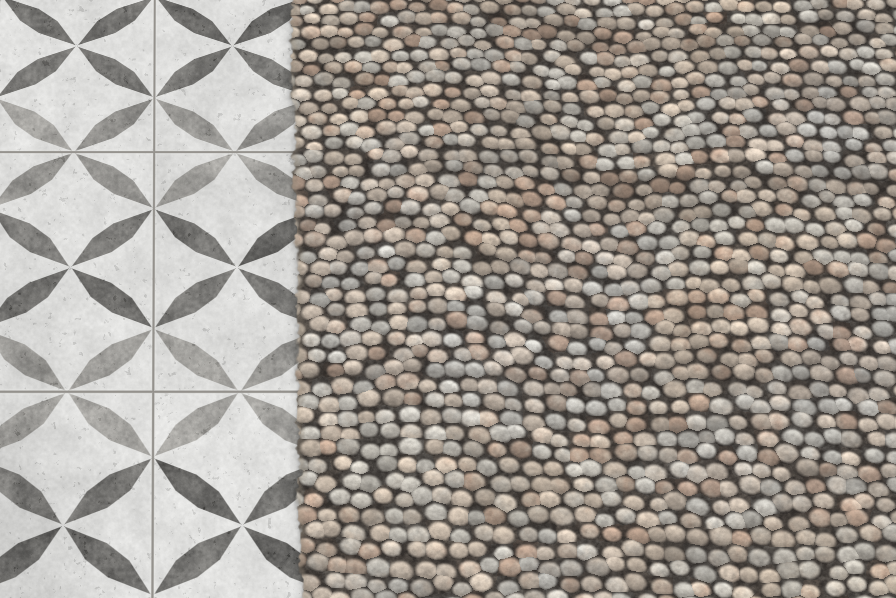
Write a WebGL 2 fragment shader that draws this texture.

```glsl
#version 300 es
precision highp float;
// A knobbly wool rug lying on patterned cement tiles, seen slightly from above.
// One foreshortened grid (u, v) carries both: diagonal petals and grout on the
// tiles, and staggered, jittered domes of wool shaded from above on the rug.
uniform vec2 u_resolution;
out vec4 outColor;

float hash(vec2 p) {
    vec3 a = fract(p.xyx * vec3(0.1031, 0.1030, 0.0973));
    a += dot(a, a.yzx + 33.33);
    return fract((a.x + a.y) * a.z);
}

float noise(vec2 p) {
    vec2 i = floor(p), f = fract(p);
    f = f * f * (3.0 - 2.0 * f);
    return mix(mix(hash(i), hash(i + vec2(1, 0)), f.x),
               mix(hash(i + vec2(0, 1)), hash(i + vec2(1, 1)), f.x), f.y);
}

float fbm(vec2 p) {
    float sum = 0.0, amp = 0.5;
    for (int i = 0; i < 4; i++) {
        sum += amp * noise(p);
        p = mat2(1.6, 1.2, -1.2, 1.6) * p + 17.1;
        amp *= 0.5;
    }
    return sum / 0.9375;
}

// Cement tiles: every grid cell holds one petal along alternating diagonals
vec3 tiles(vec2 p, vec2 g, float px) {
    float wear = fbm(p * 26.0), grain = fbm(p * 170.0);
    vec2 tile = vec2(floor(g.x * 0.5), floor((g.y + 1.0) * 0.25));
    vec3 cement = vec3(0.865, 0.865, 0.858) + 0.04 * (hash(tile + 5.0) - 0.5);
    cement += 0.10 * (wear - 0.5) + 0.08 * (grain - 0.5);
    cement -= 0.06 * smoothstep(0.2, 0.0, p.x) * smoothstep(0.2, 1.0, p.y);

    vec2 cell = floor(g), f = fract(g);
    if (mod(cell.x + cell.y, 2.0) > 0.5) f.x = 1.0 - f.x;
    float along = 0.5 - abs(0.5 * (f.x + f.y) - 0.5);
    float width = min(0.235, 0.66 * along - 0.012);
    float petal = smoothstep(-9.0 * px, 9.0 * px, width - abs(f.x - f.y));
    float pale = step(2.0, mod(cell.y, 4.0));
    float ink = mix(0.42, 0.60, pale) + 0.10 * (hash(cell + 31.0) - 0.5);
    ink += 0.22 * (wear - 0.5) + 0.16 * (grain - 0.5);
    vec3 col = mix(cement, ink * vec3(1.01, 1.0, 0.975), petal * 0.96);

    // Pits and grout joints
    col -= 0.10 * smoothstep(0.72, 0.82, fbm(p * 120.0 + 40.0));
    float joint = min(abs(g.x) * 0.14, abs(mod(g.y - 1.0, 4.0) - 2.0) * 0.1);
    col = mix(col, vec3(0.91, 0.91, 0.90), 0.4 * smoothstep(0.006, 0.003, joint));
    return mix(col, vec3(0.58, 0.57, 0.55), smoothstep(0.0015 + px, 0.0005, joint));
}

// Wool: each dome tucks its lower side under the row below
vec3 wool(vec2 p, vec2 q) {
    float front = -9.0, height = 0.0;
    vec2 top = vec2(0), id = vec2(0);
    for (int j = -1; j <= 1; j++) {
        float row = floor(q.y) + float(j);
        float x = q.x + 0.5 * mod(row, 2.0) + 0.5 * hash(vec2(row, 7.0));
        for (int i = -1; i <= 1; i++) {
            vec2 knot = vec2(floor(x) + float(i), row);
            vec2 jitter = vec2(hash(knot + 11.0), hash(knot + 57.0)) - 0.5;
            vec2 d = vec2(x, q.y) - knot - 0.5 - jitter * vec2(0.40, 0.46);
            d /= vec2(0.56, 0.57) * (0.88 + 0.26 * hash(knot + 83.0));
            float h = 1.0 - dot(d, d);
            float order = h - 0.45 * d.y;
            if (order > front) { front = order; height = h; top = d; id = knot; }
        }
    }
    float tone = hash(id + 3.0);
    float hue = hash(id + 141.0) + 0.35 * (fbm(p * 60.0 + 8.0) - 0.5);
    vec3 yarn = mix(vec3(0.74, 0.73, 0.71), vec3(0.77, 0.72, 0.67), smoothstep(0.1, 0.6, hue));
    yarn = mix(yarn, vec3(0.70, 0.61, 0.55), smoothstep(0.72, 1.0, hue));
    yarn *= 0.87 + 0.25 * tone;

    // Light falls from above; hollows and undersides go dark
    float light = mix(0.20, 0.96, smoothstep(-0.10, 0.62, height));
    light -= 0.30 * top.y * smoothstep(-0.3, 0.5, height) + 0.02;
    light += 0.34 * (fbm(p * vec2(150.0, 180.0)) - 0.5);
    light += 0.22 * (fbm(p * 70.0) - 0.5);

    // Long darker streaks along the rows, warmer in patches
    float streak = noise(vec2(p.x * 3.5, q.y * 0.65 + 9.0));
    light *= 1.0 - 0.20 * smoothstep(0.55, 0.95, streak);
    light *= 0.96 + 0.10 * fbm(p * 4.0);
    vec3 warmth = mix(vec3(0.99, 1.0, 1.01), vec3(1.02, 1.0, 0.96), fbm(p * 5.0 + 20.0));
    return mix(vec3(0.17, 0.155, 0.145), yarn * warmth, clamp(light, 0.05, 1.18));
}

void main() {
    // p: canvas heights, y running down
    vec2 p = gl_FragCoord.xy / u_resolution.y;
    p.y = 1.0 - p.y;
    float px = 1.0 / u_resolution.y;

    // Foreshortened grid: cells grow towards the bottom
    float v = (sqrt(0.00658 + 0.00764 * (p.y + 0.0058)) - 0.0811) / 0.00382;
    float u = (p.x - 0.2588 + 0.0039 * p.y) / (0.1284 + 0.0245 * p.y);
    vec2 grid = vec2(u, v);
    vec2 knots = grid * vec2(4.2, 4.15);
    knots.y += 0.9 * (noise(p * vec2(4.0, 3.0)) - 0.5) - 0.4 * p.x;

    // Ragged rug edge with a soft contact shadow
    float edge = 0.482 + 0.0175 * p.y + 0.010 * noise(vec2(knots.y * 1.3, 2.0));
    edge += 0.006 * (noise(p * 160.0) - 0.5);
    float inside = p.x - edge;
    vec3 col = tiles(p, grid, px);
    col *= 1.0 - 0.22 * exp(min(inside, 0.0) / 0.005);
    vec3 rug = wool(p, knots);
    rug = mix(rug, vec3(0.60, 0.56, 0.50), 0.4 * smoothstep(0.014, 0.0, inside));
    col = mix(col, rug, smoothstep(-1.5 * px, 1.5 * px, inside));
    outColor = vec4(clamp(col, 0.0, 1.0), 1.0);
}
```
